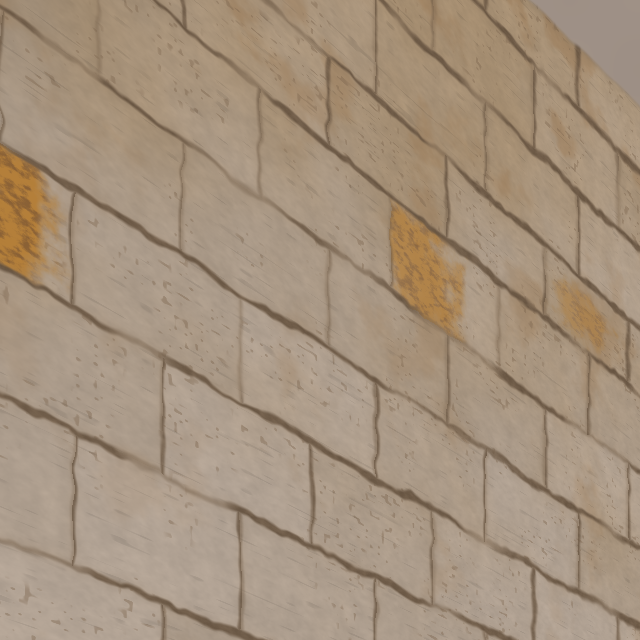
Write a WebGL 1 fragment shader that draws this texture.

```glsl
precision highp float;
uniform vec2 u_resolution;

float hash(vec2 p) {
  p = fract(p * vec2(0.1031, 0.1137));
  p += dot(p, p.yx + 33.33);
  return fract((p.x + p.y) * p.x * 7.13);
}

float noise(vec2 p) {
  vec2 i = floor(p), f = fract(p);
  f = f * f * (3.0 - 2.0 * f);
  return mix(mix(hash(i), hash(i + vec2(1.0, 0.0)), f.x),
             mix(hash(i + vec2(0.0, 1.0)), hash(i + 1.0), f.x), f.y);
}

float fbm(vec2 p) {
  float sum = 0.0, amp = 0.5;
  for (int i = 0; i < 5; i++) {
    sum += amp * noise(p);
    p = mat2(1.6, 1.2, -1.2, 1.6) * p + 17.3;
    amp *= 0.5;
  }
  return sum;
}

// Running bond, with a few courses laid slightly further along
float brickCoord(vec2 wall) {
  float row = floor(wall.y);
  float offset = 0.6 + 0.8 * mod(row, 2.0) + 0.2 * step(abs(row + 2.0), 1.5);
  return (wall.x - offset) / 1.6;
}

vec2 brickId(vec2 wall) {
  return vec2(floor(brickCoord(wall)), floor(wall.y));
}

// Rust patch confined to the brick that holds its centre
float stain(vec2 wall, vec2 center, vec2 radius, float grain) {
  float inside = 1.0 - step(0.5, distance(brickId(wall), brickId(center)));
  float d = length((wall - center) / radius) + (grain - 0.5) * 1.3;
  return inside * (1.0 - smoothstep(0.35, 1.1, d));
}

void main() {
  vec2 p = gl_FragCoord.xy / u_resolution;
  float y = 1.0 - p.y;
  float px = 1.0 / u_resolution.y;

  // Receding wall: courses shrink to the right
  float course = 0.2018 - 0.0807 * p.x;
  vec2 wall = vec2(p.x, y - 0.2148 - 0.645 * p.x) / course;
  wall.y -= 0.13 * (1.0 - smoothstep(-2.8, -2.1, wall.y))
          + 0.1 * smoothstep(2.1, 3.0, wall.y);
  float grain = fbm(wall * 5.0 + 40.0);
  float fine = fbm(wall * vec2(14.0, 24.0));
  vec2 joint = wall;
  joint.y += (noise(wall * 2.3) - 0.5) * 0.07 + (noise(wall * 11.0) - 0.5) * 0.035;
  joint.x += (noise(wall * 7.0 + 9.0) - 0.5) * 0.05;
  vec2 id = brickId(joint);

  // Pale limestone, warmer toward the top and right
  float warmth = smoothstep(0.25, 1.15, p.y * 0.75 + p.x * 0.4 + (fbm(wall * 0.9) - 0.5) * 0.7);
  vec3 color = mix(vec3(0.685, 0.625, 0.565), vec3(0.655, 0.565, 0.455), warmth);
  color += (hash(id + 51.0) - 0.5) * vec3(0.03, 0.035, 0.045);
  color *= 1.0 + (grain - 0.48) * 0.09 + (fine - 0.48) * 0.08;
  color *= 1.0 - 0.08 * smoothstep(0.75, 1.1, y < 0.5 ? p.y - p.x * 0.4 : 0.0);

  // Ochre blotches, pits and scratches
  float blotch = smoothstep(0.56, 0.76, fbm(wall * 1.8 + 12.0)) * (0.25 + 0.75 * warmth);
  color = mix(color, vec3(0.60, 0.47, 0.33), 0.5 * blotch);
  float pits = smoothstep(0.76, 0.92, noise(wall * vec2(19.0, 28.0) + 5.0))
             * smoothstep(0.45, 0.65, noise(wall * 2.6 + 70.0));
  color = mix(color, vec3(0.49, 0.40, 0.31), 0.42 * pits);
  float scratch = smoothstep(0.82, 0.96, noise(wall * vec2(4.0, 38.0) + 23.0));
  color *= 1.0 - 0.07 * scratch;

  // Rust stains
  vec3 rust = mix(vec3(0.71, 0.49, 0.20), vec3(0.53, 0.36, 0.18), smoothstep(0.4, 0.75, fine));
  float rusty = stain(joint, vec2(0.08, 0.52), vec2(0.5, 0.75), grain);
  rusty = max(rusty, 0.75 * stain(joint, vec2(4.35, -1.45), vec2(0.85, 0.7), grain));
  rusty = max(rusty, 0.5 * stain(joint, vec2(7.1, -2.45), vec2(0.6, 0.38), grain));
  color = mix(color, rust, 0.92 * rusty);

  // Distances to the joints, in canvas units
  float bed = abs(fract(joint.y + 0.5) - 0.5) * course * 0.84;
  float head = abs(fract(brickCoord(joint) + 0.5) - 0.5) * 1.6
             * course * course / 0.2018;

  // Mortar: dark broken cracks with a soft dusty border
  float wear = noise(wall * vec2(1.7, 2.1) + 31.0);
  float bedWidth = 0.0012 + 0.0035 * noise(wall * 4.0 + 3.0);
  float headWidth = 0.0008 + 0.0025 * noise(wall * 6.0 + 8.0);
  float bedLine = 1.0 - smoothstep(bedWidth - px, bedWidth + 0.0025 + px, bed);
  float headLine = 1.0 - smoothstep(headWidth - px, headWidth + 0.0025 + px, head);
  bedLine *= 0.3 + 0.7 * smoothstep(0.15, 0.5, wear);
  headLine *= 0.2 + 0.65 * smoothstep(0.25, 0.65, noise(id * 3.7 + wall * 0.6));
  float border = exp(-min(bed, head * 1.4) * 170.0);
  color = mix(color, vec3(0.57, 0.48, 0.38), 0.36 * border);
  vec3 mortar = mix(vec3(0.36, 0.29, 0.22), vec3(0.47, 0.39, 0.31), fine);
  color = mix(color, mortar, 0.9 * max(bedLine, headLine));

  // Plain ceiling behind the top edge of the wall
  float edge = (0.95 * (p.x - 0.827) - y) * 0.725 + (noise(p * 45.0) - 0.5) * 0.004;
  vec3 ceiling = vec3(0.62, 0.565, 0.525) + 0.012 * (noise(p * 9.0) - 0.5);
  color *= 1.0 - 0.12 * exp(-abs(edge) * 220.0);
  color = mix(color, ceiling, smoothstep(-0.002 - px, 0.002 + px, edge));

  gl_FragColor = vec4(color, 1.0);
}
```
